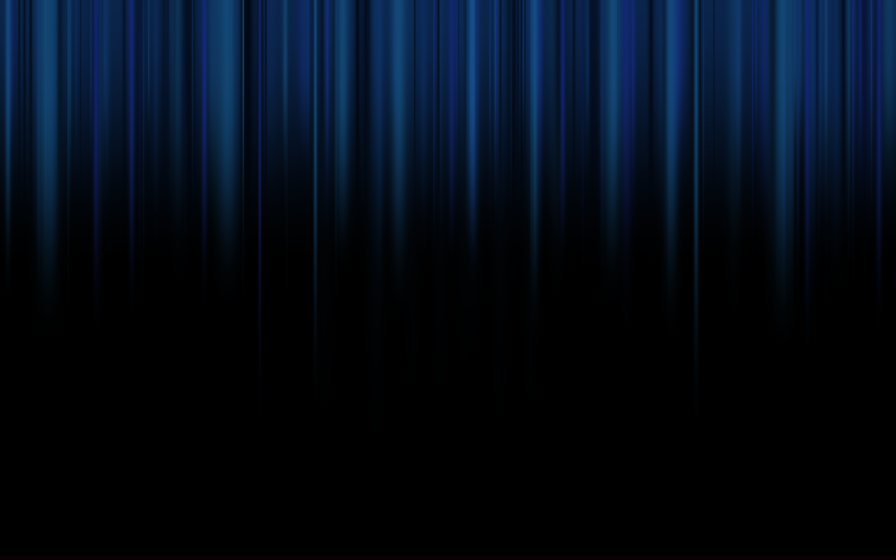
Give the GLSL for this background, as a Shadertoy shader.

```glsl
// Draws a curtain of blue and violet light streaks that hang from the top and fade into black.

float hash(float n) {
    return fract(sin(n * 12.9898) * 43758.547);
}

// Soft vertical streak: shape = (centre x, half width, length)
float streak(vec2 p, vec3 shape) {
    float halfWidth = max(shape.y, 0.6 / iResolution.x);
    float offset = (p.x - shape.x) / halfWidth;
    float fade = 1.0 - smoothstep(0.12, shape.z, p.y);
    return exp(-offset * offset) * fade;
}

void mainImage(out vec4 fragColor, in vec2 fragCoord) {
    // p.y is the depth below the top edge
    vec2 uv = fragCoord / iResolution.xy;
    vec2 p = vec2(uv.x, 1.0 - uv.y);

    const vec3 teal = vec3(0.07, 0.27, 0.43);
    const vec3 blue = vec3(0.05, 0.18, 0.38);
    const vec3 violet = vec3(0.08, 0.16, 0.50);
    const vec3 shadow = vec3(0.005, 0.025, 0.07);

    // Dim backing cloth
    vec3 color = vec3(0.04, 0.14, 0.29) * (1.0 - smoothstep(0.0, 0.48, p.y));

    // Scattered streaks, both lit and dark
    for (int i = 0; i < 190; i++) {
        float id = float(i);
        float x = hash(id + 0.37);
        float size = hash(id + 211.3);
        float kind = hash(id + 433.7);
        float reach = mix(0.30, 0.68, hash(id + 617.1));
        float halfWidth = mix(0.0009, 0.008, size * size * size);
        vec3 tint = kind < 0.36 ? shadow : kind < 0.60 ? blue : kind < 0.80 ? teal : violet;
        float strength = mix(0.35, 0.80, hash(id + 829.9));
        color = mix(color, tint * (1.0 - smoothstep(0.1, reach, p.y)),
                    strength * streak(p, vec3(x, halfWidth, reach + 0.1)));
    }

    // Broad teal beams
    vec3 beams[12] = vec3[12](
        vec3(0.053, 0.011, 0.62), vec3(0.254, 0.011, 0.56), vec3(0.382, 0.007, 0.50),
        vec3(0.445, 0.008, 0.58), vec3(0.684, 0.008, 0.55), vec3(0.749, 0.007, 0.62),
        vec3(0.873, 0.009, 0.64), vec3(0.352, 0.002, 0.75), vec3(0.777, 0.0025, 0.78),
        vec3(0.597, 0.004, 0.62), vec3(0.009, 0.003, 0.55), vec3(0.527, 0.005, 0.50));
    for (int i = 0; i < 12; i++) {
        color = mix(color, vec3(0.08, 0.31, 0.50), 0.82 * streak(p, beams[i]));
    }

    // Narrow violet beams
    vec3 threads[8] = vec3[8](
        vec3(0.107, 0.003, 0.62), vec3(0.147, 0.003, 0.60), vec3(0.228, 0.003, 0.58),
        vec3(0.290, 0.0015, 0.80), vec3(0.504, 0.003, 0.50), vec3(0.628, 0.003, 0.50),
        vec3(0.901, 0.003, 0.66), vec3(0.981, 0.003, 0.62));
    for (int i = 0; i < 8; i++) {
        color = mix(color, violet, 0.75 * streak(p, threads[i]));
    }

    // Faint long wisps near the centre
    for (int i = 0; i < 9; i++) {
        float id = float(i);
        float x = 0.36 + 0.028 * (id + hash(id + 51.0));
        float reach = mix(0.70, 0.95, hash(id + 73.0));
        color += vec3(0.004, 0.02, 0.035) * streak(p, vec3(x, 0.008, reach));
    }

    // Faint red line along the bottom edge
    color += vec3(0.03, 0.0, 0.01) * (1.0 - smoothstep(0.006, 0.009, uv.y));

    fragColor = vec4(color, 1.0);
}
```
